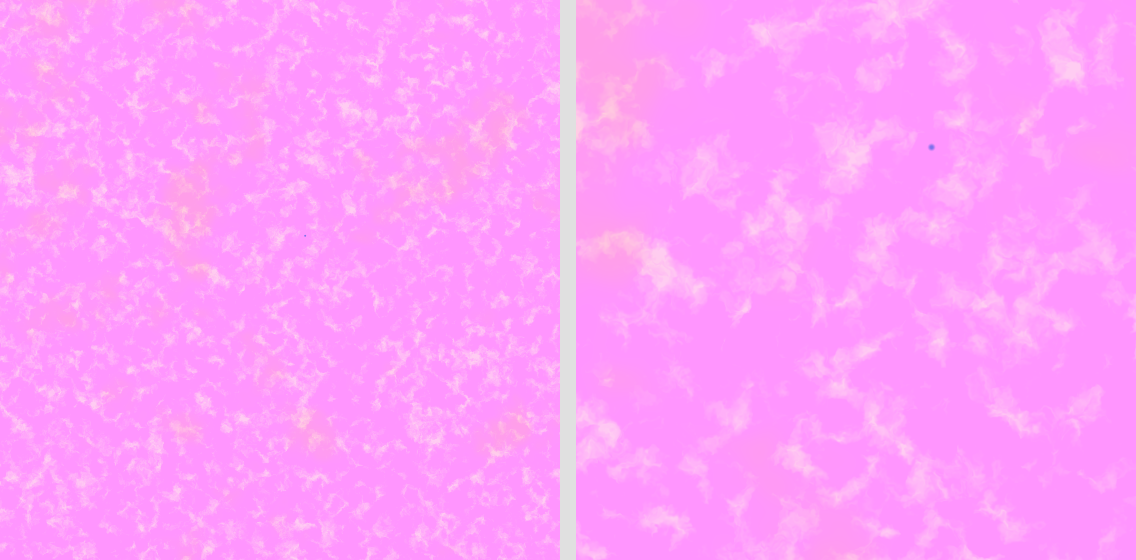
Left, the full canvas; right, a detail of the centre.
Write a WebGL 1 fragment shader that draws this texture.

```glsl
precision highp float;
// Bright pink surface flecked with pale curling wisps, soft peach stains and one blue speck.

uniform vec2 u_resolution;

const vec3 PINK = vec3(1.0, 0.586, 0.995);
const vec3 PALE = vec3(1.0, 0.80, 0.95);
const vec3 PEACH = vec3(1.0, 0.65, 0.85);
const vec3 CREAM = vec3(1.0, 0.80, 0.85);
const vec3 BLUE = vec3(0.36, 0.40, 0.90);

float hash(vec2 cell) {
  vec3 p = fract(cell.xyx * vec3(0.1031, 0.1030, 0.0973));
  p += dot(p, p.yzx + 33.33);
  return fract((p.x + p.y) * p.z);
}

float valueNoise(vec2 p) {
  vec2 cell = floor(p);
  vec2 f = fract(p);
  vec2 blend = f * f * (3.0 - 2.0 * f);
  float low = mix(hash(cell), hash(cell + vec2(1.0, 0.0)), blend.x);
  float high = mix(hash(cell + vec2(0.0, 1.0)), hash(cell + vec2(1.0, 1.0)), blend.x);
  return mix(low, high, blend.y);
}

// Layered noise in 0..1; gain sets how rough the fine layers are.
float fbm(vec2 p, float gain) {
  float sum = 0.0;
  float total = 0.0;
  float weight = 1.0;
  for (int i = 0; i < 4; i++) {
    sum += weight * valueNoise(p);
    total += weight;
    weight *= gain;
    p = mat2(1.6, 1.2, -1.2, 1.6) * p + 17.3;
  }
  return sum / total;
}

// Thin curling lines along the middle level of the noise.
float ridge(vec2 p) {
  return 1.0 - abs(2.0 * valueNoise(p) - 1.0);
}

// Ragged wisps: rough clumps joined by curled ridges.
float wisps(vec2 uv, float density) {
  vec2 warp = vec2(fbm(uv * 70.0 + 5.0, 0.65), fbm(uv * 70.0 + 61.0, 0.65)) - 0.5;
  vec2 p = mat2(0.8, 0.6, -0.6, 0.8) * uv + 0.018 * warp;
  float clumps = fbm(p * 56.0 + 120.0, 0.68);
  float curls = ridge(p * 43.0 + 40.0);
  float height = 0.74 * clumps + 0.26 * curls + density;
  return pow(clamp((height - 0.535) / 0.29, 0.0, 1.0), 1.2);
}

// Broad soft stains with frayed edges.
float stains(vec2 uv) {
  return smoothstep(0.54, 0.84, fbm(uv * 9.0 + 83.0, 0.6));
}

float disc(vec2 uv, vec2 centre, float radius, float edge) {
  return 1.0 - smoothstep(radius - edge, radius + edge, length(uv - centre));
}

void main() {
  float side = min(u_resolution.x, u_resolution.y);
  vec2 uv = gl_FragCoord.xy / side;

  float density = 0.06 * (fbm(uv * 9.0 + 29.0, 0.5) - 0.5);
  float stain = stains(uv);
  float wisp = wisps(uv, density + 0.02 * stain);

  vec3 ground = mix(PINK, PEACH, 0.55 * stain);
  vec3 fleck = mix(PALE, CREAM, 0.8 * stain);
  vec3 colour = mix(ground, fleck, wisp);

  // Lone speck
  float speck = disc(uv, vec2(0.545, 0.579), 0.0016, 0.0012);
  colour = mix(colour, BLUE, 0.8 * speck);

  gl_FragColor = vec4(colour, 1.0);
}
```
